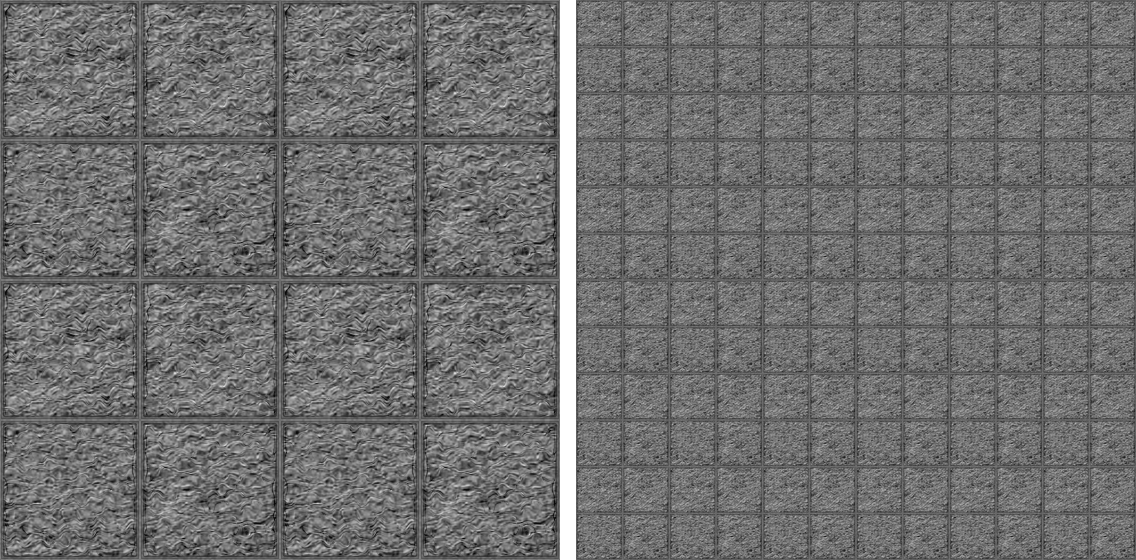
Left, the tile; right, the same tile 3 across and 3 down.
This texture is drawn by a three.js fragment shader. Its source:

```glsl
// Square grey slate tiles with rough, chipped faces and narrow grout joints.
varying vec2 vUv;

const float TILES = 4.0;            // tiles across and down
const float VARIANTS = 2.0;         // tiles before the wear repeats
const float JOINT = 0.021;          // half width of the joint, in tiles
const float CORNER = 0.018;         // tile corner radius
const float SOFT = 0.005;           // edge smoothing
const vec2 LIGHT = vec2(-0.004, 0.007);
const float RELIEF = 1.75;          // strength of the relief shading
const vec2 GRAIN = vec2(5.0, 9.0);  // lowest slate frequency
const vec2 PIT_GRID = vec2(10.0, 11.0);
const vec3 STONE = vec3(0.468);
const vec3 GROUT = vec3(0.42);
const vec3 GAP = vec3(0.17);

float hash(vec2 p, float seed) {
  return fract(sin(dot(p, vec2(127.1, 311.7)) + seed * 17.3) * 43758.5);
}

// Value noise over tile units; wraps after VARIANTS tiles.
float noise(vec2 q, vec2 freq, float seed) {
  vec2 p = q * freq;
  vec2 period = freq * VARIANTS;
  vec2 i = floor(p);
  vec2 f = fract(p);
  f = f * f * (3.0 - 2.0 * f);
  vec2 a = mod(i, period);
  vec2 b = mod(i + 1.0, period);
  return mix(mix(hash(a, seed), hash(vec2(b.x, a.y), seed), f.x),
             mix(hash(vec2(a.x, b.y), seed), hash(b, seed), f.x), f.y);
}

// Bends the sampling position so that features look broken, not gridded.
vec2 bend(vec2 q) {
  return q + 0.05 * (vec2(noise(q, vec2(17.0), 11.0), noise(q, vec2(17.0), 12.0)) - 0.5);
}

float layers(vec2 q) {
  float sum = 0.0;
  float amp = 0.25;
  vec2 freq = GRAIN;
  for (int i = 0; i < 4; i++) {
    sum += amp * noise(q, freq, float(i));
    freq *= 2.0;
    amp *= 0.97;
  }
  return sum;
}

// Scattered cellular pits.
float pits(vec2 q) {
  vec2 p = q * PIT_GRID;
  vec2 cell = floor(p);
  float depth = 0.0;
  for (int y = -1; y <= 1; y++) {
    for (int x = -1; x <= 1; x++) {
      vec2 c = cell + vec2(float(x), float(y));
      vec2 id = mod(c, PIT_GRID * VARIANTS);
      vec2 centre = c + vec2(hash(id, 21.0), hash(id, 22.0));
      float size = 0.4 * smoothstep(0.5, 1.0, hash(id, 23.0));
      float hole = 1.0 - smoothstep(size * 0.4, size + 0.02, length(p - centre));
      depth = max(depth, hole * step(0.03, size));
    }
  }
  return depth;
}

float slateHeight(vec2 q) {
  return layers(q) - 0.07 * pits(q);
}

vec3 slate(vec2 q) {
  vec2 b = bend(q);
  float facing = slateHeight(b) - slateHeight(b + LIGHT);
  float cloud = 0.55 * noise(b, vec2(4.0, 5.0), 31.0) + 0.45 * noise(b, vec2(9.0, 11.0), 32.0);
  float rough = smoothstep(0.5, 0.75, cloud);
  float stain = rough * smoothstep(0.2, 0.8, noise(b, vec2(30.0, 38.0), 33.0));
  float fleck = smoothstep(0.68, 0.92, noise(b, vec2(30.0, 48.0), 35.0));
  float vein = abs(noise(b, vec2(15.0, 19.0), 36.0) - 0.5);
  float crackle = rough * (1.0 - smoothstep(0.01, 0.07, vein));
  float speck = noise(q, vec2(63.0, 71.0), 34.0) - 0.5;
  float tone = 0.08 * (layers(b) - 0.5) + RELIEF * facing + 0.21 * speck;
  tone -= 0.09 * stain + 0.10 * crackle + fleck * (0.10 + 0.10 * rough) + 0.04 * pits(b);
  return STONE + tone + 0.03 * smoothstep(0.42, 0.2, cloud);
}

void main() {
  vec2 q = vUv * TILES;
  vec2 f = fract(q);

  // Depth inside the rounded, slightly worn tile outline.
  vec2 corner = abs(f - 0.5) - (0.5 - JOINT - CORNER);
  float depth = CORNER - length(max(corner, 0.0)) - min(max(corner.x, corner.y), 0.0);
  float worn = depth + 0.010 * (noise(q, vec2(24.0), 41.0) - 0.5);
  vec3 color = slate(q);

  // Patchy dark soiling along the tile rim.
  float soil = noise(q, vec2(14.0), 42.0);
  color -= 0.09 * soil * (1.0 - smoothstep(0.01, 0.05, worn));

  // Wavy chipped ledge beside the left and right rims.
  float wave = 0.65 * noise(q, vec2(2.0, 8.0), 43.0) + 0.35 * noise(q, vec2(2.0, 22.0), 45.0);
  float ledge = min(f.x, 1.0 - f.x) - JOINT - 0.004 - 0.08 * wave * wave;
  float inside = smoothstep(0.005, 0.02, depth);
  float crack = (1.0 - smoothstep(0.002, 0.008, abs(ledge))) * inside;
  float lip = (1.0 - smoothstep(0.002, 0.010, abs(ledge + 0.011))) * inside;
  color += 0.08 * lip - 0.22 * crack * (0.4 + 0.6 * soil);

  // Broken dark line where the face meets the joint.
  float rim = 1.0 - smoothstep(0.002, 0.002 + 2.0 * SOFT, abs(worn - 0.004));
  color = mix(color, GAP, rim * (0.35 + 0.5 * soil));

  // Sandy grout with thin dark grooves either side of a pale centre.
  float across = min(min(f.x, 1.0 - f.x), min(f.y, 1.0 - f.y));
  float sand = noise(q, vec2(60.0), 44.0) - 0.5;
  float groove = 1.0 - smoothstep(0.001, 0.006, abs(across - 0.013));
  float centre = 1.0 - smoothstep(0.002, 0.008, across);
  vec3 grout = GROUT + 0.12 * sand + 0.05 * centre - 0.10 * groove;
  color = mix(grout, color, smoothstep(-SOFT, SOFT, depth + 0.002));

  gl_FragColor = vec4(clamp(color, 0.04, 0.85), 1.0);
}
```
